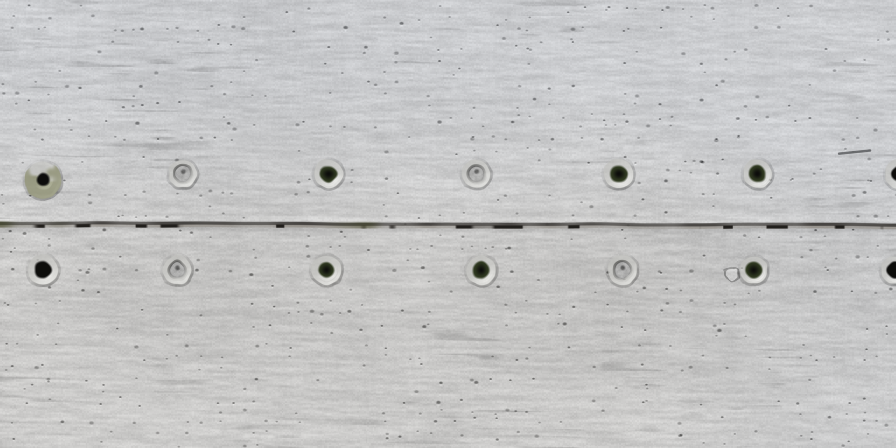
Give the GLSL for this texture, as a WebGL 2 fragment shader.

```glsl
#version 300 es
precision highp float;
// Two pale weathered painted boards meeting at a dark seam, with a row of bolt holes on each side.
uniform vec2 u_resolution;
out vec4 fragColor;

float hash(vec2 p) {
  return fract(sin(dot(p, vec2(127.1, 311.7))) * 43758.5453);
}

float noise(vec2 p) {
  vec2 i = floor(p), f = fract(p);
  f = f * f * (3.0 - 2.0 * f);
  return mix(mix(hash(i), hash(i + vec2(1, 0)), f.x),
             mix(hash(i + vec2(0, 1)), hash(i + vec2(1, 1)), f.x), f.y);
}

float fbm(vec2 p) {
  float sum = 0.0, amp = 0.5;
  for (int i = 0; i < 4; i++) {
    sum += amp * noise(p);
    p = p * 2.03 + 17.3;
    amp *= 0.5;
  }
  return sum;
}

// Soft line of given half width around d = 0
float band(float d, float width) {
  return 1.0 - smoothstep(width * 0.4, width + 0.5 / u_resolution.y, abs(d));
}

float segment(vec2 p, vec2 a, vec2 b) {
  vec2 ab = b - a;
  return length(p - a - ab * clamp(dot(p - a, ab) / dot(ab, ab), 0.0, 1.0));
}

// Paint: broad stains, fine horizontal grain and shallow brushed grooves
vec3 paint(vec2 p) {
  vec2 g = p + vec2(0.0, 0.012 * p.x + 0.006 * noise(p * vec2(5.0, 9.0)));
  float tone = 0.795 + 0.07 * (fbm(p * vec2(2.2, 4.5) + 3.0) - 0.47);
  tone += 0.07 * (noise(g * vec2(14.0, 150.0)) - 0.5);
  tone += 0.045 * (noise(g * vec2(60.0, 230.0)) - 0.5);
  tone += 0.035 * (hash(floor(p * 256.0)) - 0.5);
  float worn = smoothstep(0.35, 0.65, fbm(p * vec2(3.0, 6.0) + 40.0));
  tone -= 0.09 * worn * smoothstep(0.72, 0.95, noise(g * vec2(11.0, 120.0) + 9.0));
  tone += 0.015 * smoothstep(0.7, 0.0, p.x) - 0.02 * smoothstep(0.25, 0.0, abs(p.y - 0.36));
  float cool = smoothstep(0.35, 0.9, p.y) + 0.5 * smoothstep(1.3, 2.0, p.x);
  return tone * mix(vec3(1.0, 0.997, 0.99), vec3(0.992, 1.0, 1.014), min(cool, 1.0));
}

// Small dark pits with a lit lower lip, scattered by cell
float pits(vec2 p, float scale, float rarity) {
  vec2 cell = floor(p * scale), f = fract(p * scale);
  vec2 d = (f - 0.25 - 0.5 * vec2(hash(cell + 3.1), hash(cell + 7.7))) / scale;
  float size = mix(0.0012, 0.0038, pow(hash(cell + 5.3), 3.0));
  float pit = 1.0 - smoothstep(size * 0.4, size + 0.002, length(d * vec2(0.75, 1.0)));
  float lip = 1.0 - smoothstep(0.0, size + 0.002, length(d + vec2(0.0, size + 0.002)));
  return step(rarity, hash(cell + 11.9)) * (pit - 0.2 * lip);
}

// One countersunk bolt; d is the offset from its centre
vec3 bolt(vec3 col, vec2 d, float column, bool upper) {
  vec2 id = vec2(column, upper ? 1.0 : 0.0);
  bool plugged = upper ? mod(column, 2.0) == 1.0 && column < 4.0 : mod(column, 3.0) == 1.0;
  bool mossy = upper && column == 0.0;
  float rough = noise(d * 65.0 + id * 13.0) - 0.5;
  float r = length(d) + 0.004 * rough;
  float rim = (mossy ? 0.043 : 0.035) + 0.003 * (hash(id + 2.0) - 0.5);
  float light = dot(normalize(d + 1e-5), normalize(vec2(-0.5, 0.85)));
  // Recess and its shaded rim
  float dish = 1.0 - smoothstep(rim - 0.004, rim, r);
  col = mix(col, vec3(0.79, 0.79, 0.775) + 0.04 * rough - 0.035 * light, 0.65 * dish);
  col -= band(r - rim, 0.0035) * (0.10 + 0.09 * rough - 0.08 * light);
  col += 0.06 * band(r - rim + 0.006, 0.004) * max(-light, 0.0);
  if (mossy) {
    float moss = dish * smoothstep(0.2, 0.75, noise(d * 55.0) + 0.25 - 9.0 * d.y);
    col = mix(col, vec3(0.50, 0.51, 0.37), 0.65 * moss);
  }
  // Either a mottled plug or an open hole
  if (plugged) {
    float plug = 1.0 - smoothstep(0.016, 0.021, r);
    col = mix(col, vec3(0.66) + 0.24 * (fbm(d * 140.0 + id * 9.0) - 0.5), 0.75 * plug);
    col -= band(r - 0.019, 0.0035) * (0.17 + 0.12 * light);
    col -= 0.3 * (1.0 - smoothstep(0.002, 0.008, length(d - vec2(0.001, 0.005))));
  } else {
    float bore = (mossy ? 0.0145 : 0.0185) + 0.002 * (hash(id + 5.0) - 0.5);
    col += 0.07 * band(r - bore - 0.004, 0.004) * max(-light, 0.0);
    float green = step(0.5, hash(id + 8.0)) * smoothstep(0.0, 0.018, r);
    vec3 depth = mix(vec3(0.05, 0.05, 0.045), vec3(0.19, 0.23, 0.13), green);
    col = mix(col, depth, 1.0 - smoothstep(bore - 0.004, bore + 0.003, r));
  }
  return col;
}

// Uneven joint with grime, gaps and a little moss
vec3 seam(vec3 col, vec2 p) {
  float y = p.y - 0.502 - 0.0025 * (noise(vec2(p.x * 9.0, 2.0)) - 0.5) + 0.002 * p.x;
  float patchy = noise(vec2(p.x * 22.0, 5.0));
  col += 0.035 * band(y - 0.011, 0.007) - 0.05 * band(y + 0.009, 0.012);
  col = mix(col, vec3(0.57, 0.55, 0.52), band(y + 0.005, 0.005) * (0.3 + 0.5 * patchy));
  col = mix(col, vec3(0.25, 0.24, 0.23), band(y, 0.0042) * (0.65 + 0.3 * patchy));
  float gap = smoothstep(0.66, 0.8, noise(vec2(p.x * 32.0, 8.0)));
  col = mix(col, vec3(0.13, 0.12, 0.11), gap * band(y + 0.006, 0.0045));
  float moss = smoothstep(0.22, 0.0, p.x) + 0.8 * smoothstep(0.12, 0.0, abs(p.x - 0.82));
  return mix(col, vec3(0.27, 0.29, 0.15), 0.6 * moss * patchy * band(y + 0.002, 0.009));
}

void main() {
  vec2 p = gl_FragCoord.xy / u_resolution.y;
  vec3 col = paint(p);
  col -= 0.33 * pits(p, 24.0, 0.82) + 0.22 * pits(p + 0.37, 41.0, 0.87);
  col = seam(col, p);
  // Chipped flake and a lone scratch
  float flake = length((p - vec2(1.633, 0.388)) * vec2(1.0, 1.3)) + 0.012 * noise(p * 90.0);
  col += 0.06 * (1.0 - smoothstep(0.018, 0.023, flake)) - 0.2 * band(flake - 0.023, 0.003);
  col -= 0.38 * band(segment(p, vec2(1.873, 0.657), vec2(1.942, 0.664)), 0.003);
  // Two rows of bolts
  float column = round((p.x - 0.096) / 0.32);
  for (int row = 0; row < 2; row++) {
    bool upper = row == 1;
    float drift = (upper ? -0.008 : -0.021) * sin(1.4 * column);
    float height = upper ? (column == 0.0 ? 0.598 : 0.612) : 0.397;
    col = bolt(col, p - vec2(0.096 + 0.32 * column + drift, height), column, upper);
  }
  fragColor = vec4(clamp(col, 0.0, 1.0), 1.0);
}
```
